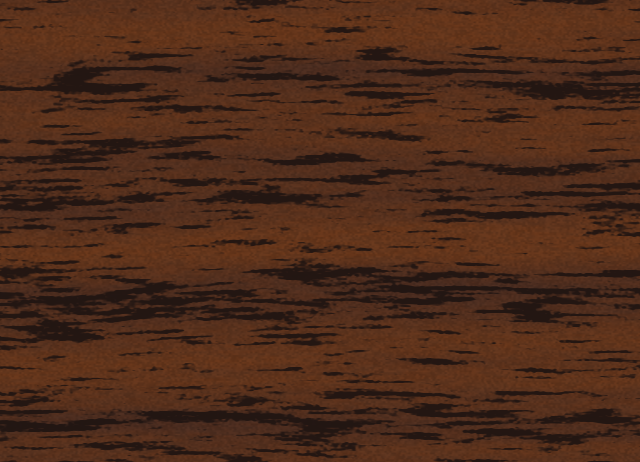
A Shadertoy shader for this texture:

```glsl
#define LIGHT_WOOD vec3(0.390, 0.208, 0.105)
#define DEEP_WOOD  vec3(0.290, 0.170, 0.120)
#define PORE_COLOR vec3(0.120, 0.078, 0.068)
#define WAVINESS 0.028
#define BAND_CONTRAST 0.36
#define PORE_LIMIT_LIGHT 0.74
#define PORE_LIMIT_DEEP 0.47
#define PORE_SOFTNESS 0.085
#define PORE_STRENGTH 0.92
#define GRAIN_STRENGTH 0.20

float hash(vec2 p) {
    vec3 q = fract(p.xyx * 0.1031);
    q += dot(q, q.yzx + 33.33);
    return fract((q.x + q.y) * q.z);
}

// Noise along one row, shifted at random so that rows do not line up
float rowNoise(float x, float row) {
    x += 37.0 * hash(vec2(row, 71.0));
    float cell = floor(x);
    float blend = smoothstep(0.0, 1.0, x - cell);
    return mix(hash(vec2(cell, row)), hash(vec2(cell + 1.0, row)), blend);
}

float fiberNoise(vec2 p) {
    float row = floor(p.y);
    float blend = smoothstep(0.0, 1.0, p.y - row);
    return mix(rowNoise(p.x, row), rowNoise(p.x, row + 1.0), blend);
}

float ridge(float y, float center, float width) {
    float d = (y - center) / width;
    return exp(-d * d);
}

// Broad growth bands: 0 is light wood, 1 is deep wood
float bandShade(vec2 p) {
    float light = ridge(p.y, 0.93, 0.045) + ridge(p.y, 0.48, 0.055)
                + 0.8 * ridge(p.y, 0.19, 0.045);
    float deep = ridge(p.y, 0.845, 0.022) + ridge(p.y, 0.60, 0.055)
               + 0.9 * ridge(p.y, 0.37, 0.050) + ridge(p.y, 0.08, 0.035);
    float drift = 0.50 * (fiberNoise(p * vec2(0.9, 15.0)) - 0.5)
                + 0.45 * (fiberNoise(p * vec2(2.6, 42.0) + 9.0) - 0.5);
    return clamp(0.42 + BAND_CONTRAST * (deep - light) + drift, 0.0, 1.0);
}

// Thin dark pores, ragged at the edges
float poreMask(vec2 p, float shade) {
    float pores = 0.55 * fiberNoise(p * vec2(9.0, 120.0) + 31.0)
                + 0.28 * fiberNoise(p * vec2(26.0, 190.0) + 57.0)
                + 0.17 * fiberNoise(p * vec2(130.0, 260.0) + 83.0);
    float limit = mix(PORE_LIMIT_LIGHT, PORE_LIMIT_DEEP, shade);
    return smoothstep(limit - PORE_SOFTNESS, limit + PORE_SOFTNESS, pores);
}

void mainImage(out vec4 fragColor, in vec2 fragCoord) {
    vec2 uv = fragCoord / iResolution.y;

    // Gentle bending of the fibers
    vec2 p = uv;
    p.y += WAVINESS * (fiberNoise(uv * vec2(1.6, 3.0) + 5.0) - 0.5);
    p.y += 0.16 * WAVINESS * (fiberNoise(uv * vec2(7.0, 16.0) + 13.0) - 0.5);

    float shade = bandShade(p);
    vec3 color = mix(LIGHT_WOOD, DEEP_WOOD, shade);

    // Fine speckle in brightness and warmth
    float speckle = fiberNoise(uv * vec2(190.0, 270.0) + 3.0) - 0.5;
    float warmth = fiberNoise(p * vec2(40.0, 150.0) + 23.0) - 0.5;
    color *= 1.0 + GRAIN_STRENGTH * speckle;
    color += warmth * vec3(0.012, -0.006, -0.016);

    color = mix(color, PORE_COLOR, PORE_STRENGTH * poreMask(p, shade));
    fragColor = vec4(color, 1.0);
}
```
